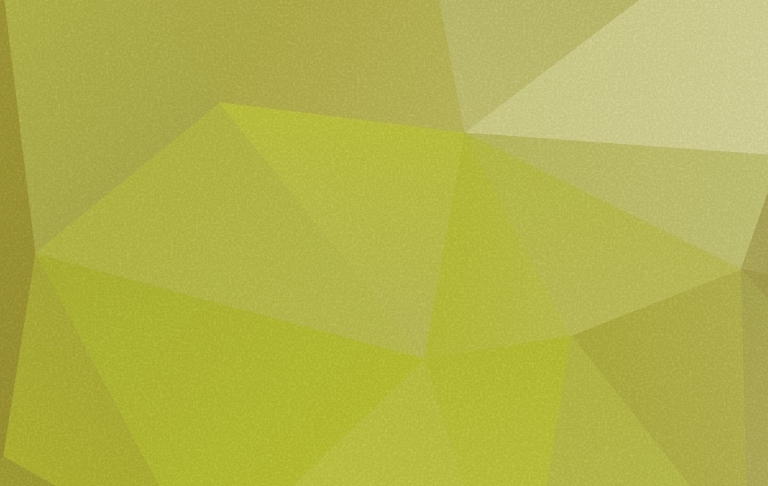
Reproduce this background procedurally as a WebGL 2 fragment shader.

```glsl
#version 300 es
precision highp float;
uniform vec2 u_resolution;
out vec4 fragColor;

// Mesh corners in units of canvas height; some lie outside the view
const vec2 peak = vec2(0.453, 0.788), hub = vec2(0.957, 0.726);
const vec2 west = vec2(0.074, 0.479), heart = vec2(0.874, 0.263);
const vec2 knee = vec2(1.177, 0.311), east = vec2(1.523, 0.4465);
const vec2 sky = vec2(-0.051, 1.5), crown = vec2(0.828, 1.405);
const vec2 far = vec2(1.857, 1.411), shelf = vec2(1.605, 0.679);
const vec2 foot = vec2(1.539, -0.15), keel = vec2(1.068, -0.353);
const vec2 root = vec2(0.421, -0.173), heel = vec2(0.008, 0.062);
const vec2 sideHigh = vec2(1.7, 0.408), sideLow = vec2(1.7, 0.25);

float cross2(vec2 a, vec2 b) { return a.x * b.y - a.y * b.x; }

vec2 hash2(vec2 p) {
  vec3 q = fract(p.xyx * vec3(0.1031, 0.1030, 0.0973));
  q += dot(q, q.yzx + 33.33);
  return fract((q.xx + q.yz) * q.zy);
}

// Distance to the nearest jittered cell point
float cellNoise(vec2 p) {
  vec2 cell = floor(p);
  float nearest = 2.0;
  for (int y = -1; y <= 1; y++)
    for (int x = -1; x <= 1; x++) {
      vec2 c = cell + vec2(x, y);
      nearest = min(nearest, length(c + hash2(c) - p));
    }
  return nearest;
}

// Triangle shaded from its tip a to its base bc, widened a little to hide seams
void facet(inout vec3 color, vec2 p, vec2 a, vec2 b, vec2 c, vec3 tip, vec3 base) {
  float area = cross2(b - a, c - a);
  vec3 weight = vec3(cross2(c - b, p - b), cross2(a - c, p - c), cross2(b - a, p - a)) / area;
  vec3 inside = weight * abs(area) / vec3(length(c - b), length(a - c), length(b - a));
  float pixel = 1.0 / u_resolution.y;
  float cover = smoothstep(-1.2 * pixel, 0.0, min(inside.x, min(inside.y, inside.z)));
  color = mix(color, mix(base, tip, clamp(weight.x, 0.0, 1.0)), cover);
}

void main() {
  vec2 p = gl_FragCoord.xy / u_resolution.y;
  vec3 color = mix(vec3(0.59, 0.56, 0.19), vec3(0.61, 0.58, 0.21), p.y);

  // Upper facets
  facet(color, p, sky, west, peak, vec3(0.70, 0.71, 0.27), vec3(0.66, 0.66, 0.29));
  facet(color, p, peak, sky, crown, vec3(0.67, 0.66, 0.28), vec3(0.69, 0.67, 0.30));
  facet(color, p, hub, peak, crown, vec3(0.71, 0.70, 0.35), vec3(0.68, 0.66, 0.28));
  facet(color, p, hub, crown, far, vec3(0.74, 0.73, 0.43), vec3(0.69, 0.69, 0.38));
  facet(color, p, hub, far, shelf, vec3(0.78, 0.78, 0.51), vec3(0.81, 0.80, 0.58));

  // Right margin
  facet(color, p, east, shelf, sideHigh, vec3(0.67, 0.65, 0.34), vec3(0.64, 0.61, 0.33));
  facet(color, p, east, sideHigh, sideLow, vec3(0.64, 0.61, 0.29), vec3(0.62, 0.59, 0.30));
  facet(color, p, east, sideLow, foot, vec3(0.65, 0.64, 0.30), vec3(0.68, 0.66, 0.34));
  facet(color, p, hub, shelf, east, vec3(0.71, 0.71, 0.36), vec3(0.74, 0.74, 0.44));

  // Bottom facets
  facet(color, p, heel, root, vec2(-0.2), vec3(0.61, 0.60, 0.20), vec3(0.64, 0.62, 0.21));
  facet(color, p, west, heel, root, vec3(0.65, 0.65, 0.22), vec3(0.67, 0.68, 0.19));
  facet(color, p, heart, keel, root, vec3(0.71, 0.73, 0.25), vec3(0.74, 0.76, 0.27));
  facet(color, p, keel, heart, knee, vec3(0.74, 0.76, 0.27), vec3(0.70, 0.72, 0.20));
  facet(color, p, knee, foot, keel, vec3(0.69, 0.70, 0.26), vec3(0.71, 0.72, 0.30));
  facet(color, p, knee, east, foot, vec3(0.66, 0.66, 0.24), vec3(0.69, 0.68, 0.30));

  // Central facets
  facet(color, p, west, heart, root, vec3(0.66, 0.68, 0.20), vec3(0.70, 0.73, 0.19));
  facet(color, p, heart, west, peak, vec3(0.71, 0.72, 0.31), vec3(0.69, 0.70, 0.26));
  facet(color, p, heart, peak, hub, vec3(0.71, 0.71, 0.34), vec3(0.72, 0.74, 0.24));
  facet(color, p, knee, hub, heart, vec3(0.72, 0.73, 0.30), vec3(0.70, 0.72, 0.22));
  facet(color, p, hub, knee, east, vec3(0.70, 0.72, 0.26), vec3(0.72, 0.72, 0.34));

  // Fine paper grain
  float grain = cellNoise(p * 190.0) - 0.47 + 0.35 * (hash2(floor(p * 324.0)).x - 0.5);
  fragColor = vec4(color + grain * vec3(0.05, 0.05, 0.06), 1.0);
}
```
